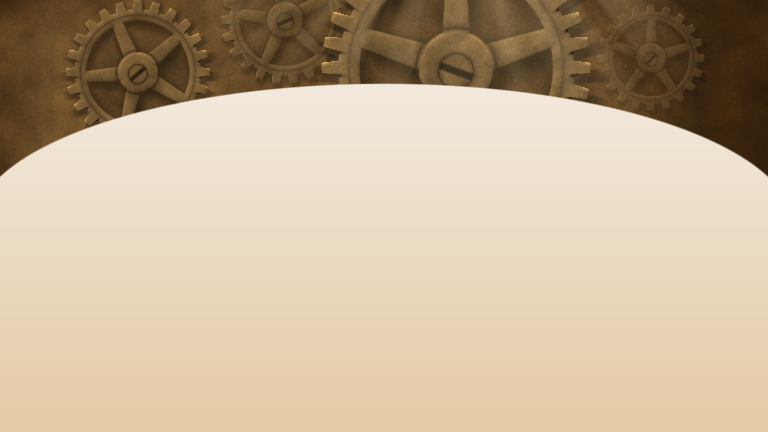
This background is drawn by a Shadertoy shader. Its source:

```glsl
// Cream arched panel rising over aged brass gears lit by soft shafts of light.
#define PANEL_TOP vec3(0.950, 0.915, 0.868)
#define PANEL_BOTTOM vec3(0.896, 0.792, 0.648)
#define WALL_LIGHT vec3(0.43, 0.31, 0.165)
#define WALL_DARK vec3(0.22, 0.135, 0.05)
#define BRASS vec3(0.50, 0.385, 0.225)
#define SHAFT_COLOR vec3(0.70, 0.60, 0.44)
#define ARCH_CENTER vec2(0.889, 0.475)
#define ARCH_RADII vec2(0.949, 0.331)
#define LIGHT_SOURCE vec2(1.053, 1.426)
#define SPOKES 5.0
#define TAU 6.2831853

float hash(vec2 p) {
    vec3 q = fract(p.xyx * 0.1031);
    q += dot(q, q.yzx + 33.33);
    return fract((q.x + q.y) * q.z);
}

float noise(vec2 p) {
    vec2 i = floor(p), f = fract(p);
    f *= f * (3.0 - 2.0 * f);
    return mix(mix(hash(i), hash(i + vec2(1, 0)), f.x),
               mix(hash(i + vec2(0, 1)), hash(i + 1.0), f.x), f.y);
}

float fbm(vec2 p) {
    float sum = 0.0, amp = 0.5;
    for (int i = 0; i < 5; i++) {
        sum += amp * noise(p);
        p = mat2(1.6, 1.2, -1.2, 1.6) * p;
        amp *= 0.5;
    }
    return sum;
}

// Gear outline in units of its root radius
float gearDist(vec2 q, float teeth, float phase) {
    float r = length(q), a = atan(q.y, q.x);
    float tooth = 0.14 * smoothstep(-0.5, 0.5, cos(a * teeth));
    float rim = max(r - 1.0 - tooth, 0.82 - r);
    float sector = TAU / SPOKES;
    float fold = mod(a - phase + 0.5 * sector, sector) - 0.5 * sector;
    float spoke = max(r * abs(sin(fold)) - mix(0.13, 0.075, r), r - 0.9);
    return min(min(rim, spoke), r - 0.32);
}

// Shadow, bevelled brass, hub ring and slotted screw
vec3 addGear(vec3 col, vec2 p, vec2 center, float radius, float teeth,
             float phase, float slotAngle, float strength) {
    vec2 q = (p - center) / radius;
    float r = length(q);
    if (r > 1.5) return col;
    float aa = 1.0 / (iResolution.y * radius);
    float d = gearDist(q, teeth, phase);
    float lit = gearDist(q + vec2(-0.02, 0.03), teeth, phase) - d;
    float shadow = 1.0 - smoothstep(-0.05, 0.16, gearDist(q + vec2(-0.04, 0.07), teeth, phase));
    vec3 back = col * (1.0 - 0.42 * shadow * strength);
    back *= 1.0 - 0.22 * strength * (1.0 - smoothstep(0.75, 1.0, r));

    vec3 metal = BRASS * (0.72 + 0.5 * fbm(p * 28.0));
    metal *= 1.0 + 9.0 * lit * exp(-abs(d) * 28.0);
    metal *= 1.0 - 0.35 * exp(-abs(r - 0.91) * 60.0);
    metal *= 1.0 - 0.5 * exp(-abs(r - 0.34) * 45.0);
    metal *= 1.0 + 0.35 * exp(-abs(r - 0.30) * 60.0) * (0.5 + q.y / 0.6);
    vec2 s = q - vec2(0.0, -0.03);
    metal *= 1.0 - 0.5 * exp(-abs(length(s) - 0.15) * 60.0);
    float slot = abs(dot(s, vec2(-sin(slotAngle), cos(slotAngle)))) - 0.025;
    slot = max(slot, length(s) - 0.14);
    metal *= 1.0 - 0.65 * (1.0 - smoothstep(-aa, aa + 0.01, slot));
    return mix(back, metal, strength * (1.0 - smoothstep(-aa, aa, d)));
}

// Fan of narrow beams with a few drifting dust specks
float lightShafts(vec2 p) {
    float slope = (p.x - LIGHT_SOURCE.x) / (LIGHT_SOURCE.y - p.y);
    float beams = 0.45 * smoothstep(0.35, 0.8, noise(vec2(slope * 9.0, 2.0)));
    beams += 0.2 * noise(vec2(slope * 32.0, 7.0));
    for (int i = 0; i < 4; i++) {
        float k = float(i);
        float offset = (slope - 0.24 - 0.19 * k) / (0.035 + 0.015 * hash(vec2(k, 5.0)));
        beams += 0.38 * exp(-offset * offset);
    }
    float spread = smoothstep(0.35, 0.75, p.x) * (1.0 - smoothstep(1.40, 1.68, p.x));
    vec2 cell = floor(p * 24.0);
    vec2 speck = vec2(hash(cell), hash(cell + 19.0)) * 0.6 + 0.2;
    float dust = 1.0 - smoothstep(0.03, 0.11, length(fract(p * 24.0) - speck));
    dust *= step(0.82, hash(cell + 41.0)) * smoothstep(1.0, 1.3, p.x);
    return (beams * smoothstep(0.55, 1.05, p.y) + 0.35 * dust) * spread;
}

void mainImage(out vec4 fragColor, in vec2 fragCoord) {
    vec2 p = fragCoord / iResolution.y;
    p.x += 0.5 * (16.0 / 9.0 - iResolution.x / iResolution.y);

    // Stained wall, darkest on the right and in the corners
    float shade = smoothstep(1.25, 1.72, p.x) + 0.4 * (1.0 - smoothstep(0.0, 0.12, p.x));
    shade += 0.35 * smoothstep(0.9, 1.02, p.y) * (1.0 - smoothstep(0.1, 0.5, p.x));
    vec3 col = mix(WALL_LIGHT, WALL_DARK, clamp(shade, 0.0, 1.0));
    col *= 0.68 + 0.64 * fbm(p * 13.0);

    // Gears, faint ones first
    col = addGear(col, p, vec2(0.660, 0.954), 0.130, 22.0, 0.5, 0.4, 0.55);
    col = addGear(col, p, vec2(1.507, 0.866), 0.108, 20.0, 0.3, 0.8, 0.38);
    col = addGear(col, p, vec2(0.319, 0.833), 0.146, 24.0, 1.97, 0.7, 0.85);
    col = addGear(col, p, vec2(1.056, 0.843), 0.273, 32.0, 1.571, -0.35, 0.95);
    col = mix(col, SHAFT_COLOR, clamp(0.5 * lightShafts(p), 0.0, 0.6));
    col *= 0.95 + 0.1 * noise(p * 260.0);

    // Arched panel
    vec2 e = (p - ARCH_CENTER) / ARCH_RADII;
    float edge = p.y - ARCH_CENTER.y - ARCH_RADII.y * sqrt(max(1.0 - e.x * e.x, 0.0));
    float slopeScale = 1.0 + 0.6 * e.x * e.x;
    float cover = 1.0 - smoothstep(-1.0, 1.0, edge * iResolution.y / slopeScale);
    vec3 panel = mix(PANEL_BOTTOM, PANEL_TOP, clamp(p.y / 0.806, 0.0, 1.0));
    fragColor = vec4(mix(col, panel, cover), 1.0);
}
```
